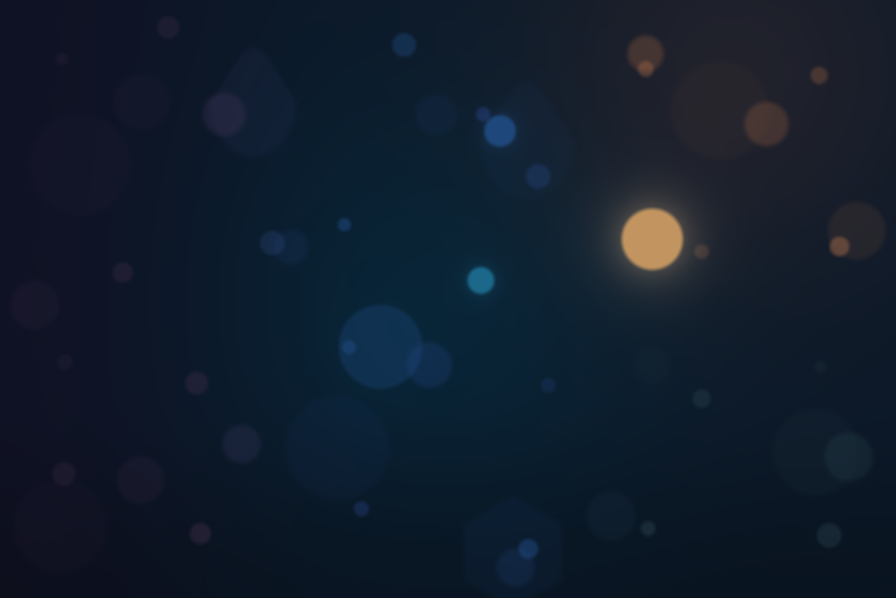
Write a Shadertoy shader that draws this background.

```glsl
// Backdrop
const vec3 NAVY = vec3(0.045, 0.095, 0.155);
const vec3 PLUM_SHADE = vec3(0.060, 0.070, 0.140);
const vec3 TEAL_SHADE = vec3(0.025, 0.150, 0.225);
const vec3 WARM_SHADE = vec3(0.140, 0.135, 0.170);
const float FLOOR_DIM = 0.18;

// Dot tints
const vec3 MAUVE = vec3(0.36, 0.23, 0.36);
const vec3 BLUE = vec3(0.13, 0.32, 0.56);
const vec3 INDIGO = vec3(0.18, 0.27, 0.58);
const vec3 COPPER = vec3(0.72, 0.44, 0.28);
const vec3 SLATE = vec3(0.19, 0.30, 0.34);

// Accent lights
const vec3 AMBER = vec3(0.77, 0.59, 0.38);
const vec3 CYAN = vec3(0.11, 0.42, 0.56);
const vec2 AMBER_POS = vec2(1.092, 0.600);
const vec2 CYAN_POS = vec2(0.805, 0.531);
const vec2 BLUE_POS = vec2(0.837, 0.781);
const vec2 HALO_POS = vec2(0.637, 0.420);

float hash(vec2 p) {
    return fract(sin(dot(p, vec2(127.1, 311.7))) * 43758.5453);
}

float spread(vec2 p, vec2 center, float width) {
    vec2 d = (p - center) / width;
    return exp(-dot(d, d));
}

float cover(float dist, float blur) {
    return 1.0 - smoothstep(-blur, blur, dist);
}

float hexagon(vec2 p, float r) {
    p = abs(p);
    return max(p.y * 0.866 + p.x * 0.5, p.x) - r;
}

float droplet(vec2 p, float r) {
    p.x *= 1.0 + 0.9 * max(p.y / r, 0.0);
    p.y *= 0.8;
    return length(p) - r * 0.85;
}

vec3 backdrop(vec2 p, float aspect) {
    vec3 col = mix(PLUM_SHADE, NAVY, smoothstep(0.0, 0.40 * aspect, p.x));
    col = mix(col, TEAL_SHADE, 0.85 * spread(p, vec2(0.50 * aspect, 0.50), 0.36));
    col = mix(col, WARM_SHADE, 0.85 * spread(p, vec2(0.82 * aspect, 0.88), 0.36));
    return col * (1.0 - FLOOR_DIM * (1.0 - smoothstep(0.0, 0.35, p.y)));
}

// Tint follows position: mauve left, blue centre, copper or slate right
vec3 tintAt(vec2 pos, float aspect, float pick) {
    float x = pos.x / aspect;
    vec3 cool = mix(BLUE, INDIGO, pick);
    vec3 right = mix(SLATE, COPPER, smoothstep(0.35, 0.65, pos.y));
    vec3 tint = mix(MAUVE, cool, smoothstep(0.22, 0.34, x));
    return mix(tint, right, smoothstep(0.62, 0.72, x));
}

// One jittered grid of shapes; sizes and opacities are (min, max)
vec3 scatter(vec3 col, vec2 p, float aspect, ivec2 grid, vec2 sizes,
             vec2 opacities, float blur, bool mixedShapes, float seed) {
    for (int j = 0; j < grid.y; j++) {
        for (int i = 0; i < grid.x; i++) {
            vec2 id = vec2(i, j) + seed;
            vec2 jitter = vec2(hash(id), hash(id + 17.3));
            vec2 pos = (vec2(i, j) + 0.12 + 0.76 * jitter) / vec2(grid);
            pos.x *= aspect;
            float r = mix(sizes.x, sizes.y, hash(id + 41.7));
            float kind = hash(id + 63.1);
            vec2 q = p - pos;
            float dist = length(q) - r;
            if (mixedShapes && kind < 0.3) dist = hexagon(q, r);
            else if (mixedShapes && kind < 0.6) dist = droplet(q, r);
            float alpha = mix(opacities.x, opacities.y, hash(id + 89.9));
            col = mix(col, tintAt(pos, aspect, kind), alpha * cover(dist, blur));
        }
    }
    return col;
}

// Soft disc with a surrounding glow
vec3 light(vec3 col, vec2 q, float r, vec3 tint, float alpha, float glow, float reach) {
    float dist = length(q) - r;
    col += tint * glow * exp(-max(dist, 0.0) / reach);
    return mix(col, tint, alpha * cover(dist, 0.005));
}

void mainImage(out vec4 fragColor, in vec2 fragCoord) {
    float aspect = iResolution.x / iResolution.y;
    vec2 p = fragCoord / iResolution.y;
    vec2 stretch = vec2(aspect / 1.5, 1.0);

    vec3 col = backdrop(p, aspect);

    // Faint large shapes, then medium discs, then small sparks
    col = scatter(col, p, aspect, ivec2(4, 2), vec2(0.060, 0.095),
                  vec2(0.04, 0.12), 0.008, true, 3.0);
    col = scatter(col, p, aspect, ivec2(5, 3), vec2(0.028, 0.050),
                  vec2(0.06, 0.26), 0.007, false, 11.0);
    col = scatter(col, p, aspect, ivec2(6, 4), vec2(0.009, 0.021),
                  vec2(0.12, 0.50), 0.005, false, 29.0);

    // Accent lights
    col = light(col, p - HALO_POS * stretch, 0.070, BLUE, 0.28, 0.02, 0.03);
    col = light(col, p - BLUE_POS * stretch, 0.026, BLUE, 0.75, 0.10, 0.012);
    col = light(col, p - CYAN_POS * stretch, 0.022, CYAN, 0.95, 0.12, 0.012);
    col = light(col, p - AMBER_POS * stretch, 0.051, AMBER, 0.97, 0.26, 0.035);

    fragColor = vec4(col, 1.0);
}
```
